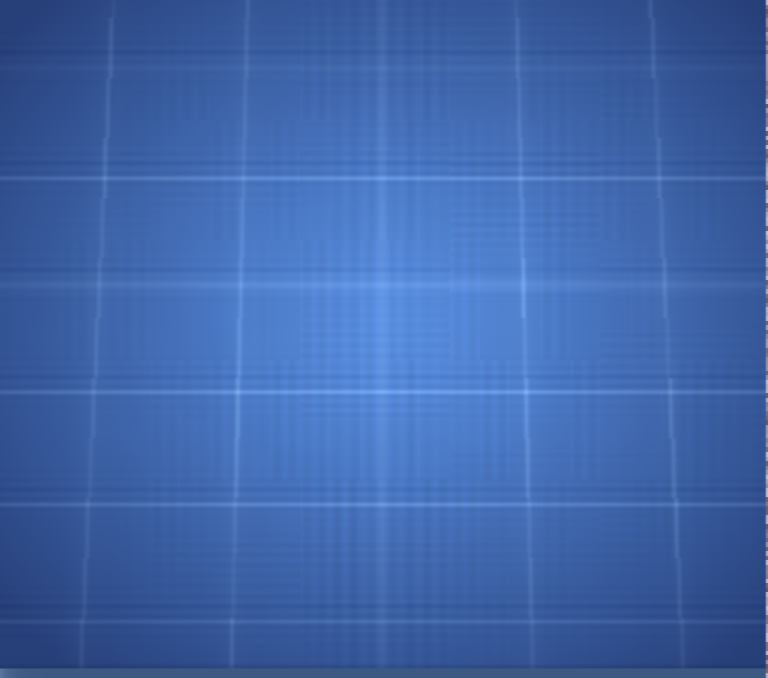
Write a Shadertoy shader that draws this background.

```glsl
// A blue blueprint backdrop: a soft radial glow under a slightly splayed grid
// of pale lines, with faint block-wise stripes woven over it and a thin frame.
// Everything is built in 0..1 canvas units from Gaussians and hashed cells.

const vec3  CORE_BLUE   = vec3(0.370, 0.595, 0.930);
const vec3  RIM_BLUE    = vec3(0.165, 0.270, 0.505);
const vec3  LINE_TINT   = vec3(0.125, 0.135, 0.120);
const vec3  FOOT_COLOR  = vec3(0.240, 0.350, 0.510);
const vec3  EDGE_COLOR  = vec3(0.620, 0.540, 0.580);
const vec2  GLOW_CENTER = vec2(0.515, 0.520);
const float GLOW_RADIUS = 0.63;
const float GLOW_ROUND  = 0.010;              // flattens the peak
const vec2  BLOCKS      = vec2(25.6, 22.6);   // stripe cells across and down
const float STRIPE_GAIN = 0.030;
const float AXIS_X      = 0.4975;             // middle vertical line
const float GAP_BOTTOM  = 0.1965;             // line spacing at the foot
const float GAP_TOP     = 0.1750;             // line spacing at the head
const float LINE_WIDTH  = 0.0025;
const float STEPS       = 11.3;               // steps along a slanted line
const float FOOT_HEIGHT = 0.0140;
const float EDGE_START  = 0.9972;
const float TAU         = 6.2831853;

float hash(vec2 p) {
    return fract(sin(dot(p, vec2(127.1, 311.7))) * 43758.5453);
}

float gaussian(float d, float width) {
    return exp(-0.5 * d * d / (width * width));
}

// Five vertical lines that spread towards the foot in small steps.
float verticalLines(vec2 uv) {
    float stepIndex = floor(uv.y * STEPS);
    float gap = mix(GAP_BOTTOM, GAP_TOP, mix(uv.y, (stepIndex + 0.5) / STEPS, 0.7));
    float sum = 0.0;
    for (int i = -2; i <= 2; i++) {
        float k = float(i);
        float d = uv.x - AXIS_X - k * gap;
        float fade = mix(0.40, 1.0, hash(vec2(k, stepIndex)));
        sum += i == 0 ? 0.20 * gaussian(d, 0.006)
                      : 0.72 * fade * gaussian(d, LINE_WIDTH);
        sum += 0.10 * gaussian(d, 0.014);
    }
    // Fading ripples on both sides of the middle line
    float fromAxis = uv.x - AXIS_X;
    return sum + 0.11 * gaussian(fromAxis, 0.045) * cos(TAU * fromAxis / 0.0235);
}

// Six horizontal lines, each with a thin dark companion and ripples above it.
float horizontalLines(vec2 uv) {
    float sum = 0.0;
    for (int i = 0; i < 6; i++) {
        float k = float(i);
        float d = uv.y - (0.083 + 0.1652 * k + 0.009 * sin(k));
        bool soft = i == 3 || i == 5;
        float strength = i == 0 ? 0.55 : (i == 5 ? 0.18 : (soft ? 0.36 : 0.75));
        sum += strength * gaussian(d, soft ? 0.0070 : LINE_WIDTH);
        sum -= 0.12 * gaussian(d - 0.023, 0.0026);
        sum += 0.09 * gaussian(d - 0.015, 0.026) * cos(TAU * d / 0.0147);
    }
    return sum;
}

// Runs of fine stripes, lying or standing, that overlap block by block.
float wovenStripes(vec2 uv) {
    vec2 p = vec2(uv.x, 1.0 - uv.y) * BLOCKS;
    vec2 cell = floor(p);
    vec2 local = fract(p);
    float lying = hash(vec2(floor(cell.x / 5.0), cell.y) + 3.7);
    float standing = hash(vec2(cell.x, floor(cell.y / 4.0)) + 19.3);
    float rows = smoothstep(0.45, 1.0, lying) * cos(TAU * local.y * 3.0);
    float columns = smoothstep(0.25, 1.0, standing) * cos(TAU * local.x * 2.0);
    float patchTone = hash(cell + 41.0) - 0.5;
    return 0.8 * rows + 0.8 * columns + 0.35 * patchTone;
}

void mainImage(out vec4 fragColor, in vec2 fragCoord) {
    vec2 uv = fragCoord / iResolution.xy;
    float pixel = 1.0 / min(iResolution.x, iResolution.y);

    // Radial glow with a rounded peak
    vec2 offset = uv - GLOW_CENTER;
    float radius = sqrt(dot(offset, offset) + GLOW_ROUND);
    float glow = 1.0 - min(radius / GLOW_RADIUS, 1.06);
    vec3 color = mix(RIM_BLUE, CORE_BLUE, glow);

    // Weave and grid, both stronger near the glow
    float weaveFade = smoothstep(0.0, 0.45, glow);
    color *= 1.0 + STRIPE_GAIN * weaveFade * wovenStripes(uv);
    float grid = verticalLines(uv) + horizontalLines(uv);
    color += LINE_TINT * grid * mix(0.60, 1.0, clamp(glow * 1.5, 0.0, 1.0));

    // Foot strip with a dark seam and a paler left end
    color *= 1.0 - 0.10 * gaussian(uv.y - FOOT_HEIGHT - 0.002, 0.003);
    vec3 foot = FOOT_COLOR + 0.12 * exp(-uv.x / 0.012);
    float footMask = 1.0 - smoothstep(-pixel, pixel, uv.y - FOOT_HEIGHT);
    color = mix(color, foot, footMask);

    // Pale speckled sliver down the right side
    float speck = 0.4 * (hash(vec2(floor(uv.y * 150.0), 5.0)) - 0.5);
    float edgeMask = smoothstep(-pixel, pixel, uv.x - EDGE_START);
    color = mix(color, EDGE_COLOR + speck, edgeMask);

    fragColor = vec4(color, 1.0);
}
```
